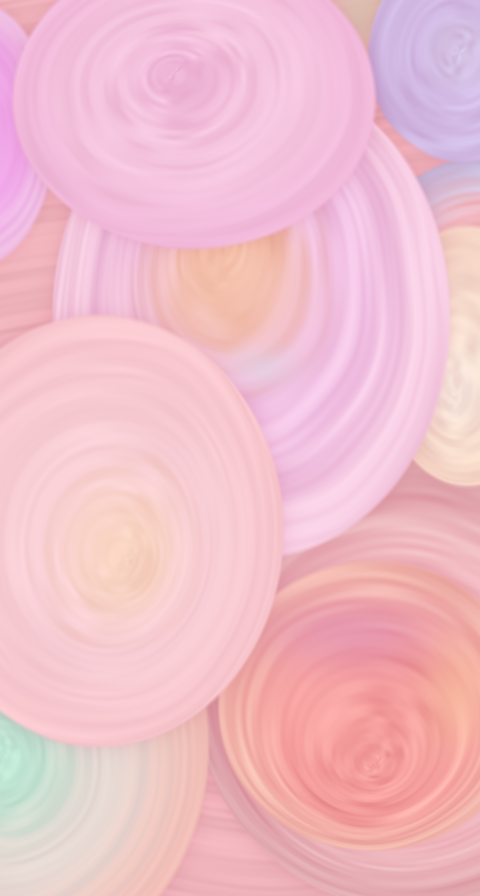
Reproduce this background procedurally as a Shadertoy shader.

```glsl
// Overlapping pastel discs of swirled, brushed paint in pink, lilac, peach and cream.

const vec2 CANVAS = vec2(4.10, 7.68); // design units, y pointing down

float hash(vec2 p) {
    p = fract(p * vec2(0.1031, 0.1137));
    p += dot(p, p.yx + 33.33);
    return fract((p.x + p.y) * p.x * 7.31);
}

float noise(vec2 p) {
    vec2 cell = floor(p), f = fract(p);
    f = f * f * (3.0 - 2.0 * f);
    return mix(mix(hash(cell), hash(cell + vec2(1, 0)), f.x),
               mix(hash(cell + vec2(0, 1)), hash(cell + vec2(1, 1)), f.x), f.y);
}

// Bristle marks: fine across the stroke, long along it
float bristles(float across, float along, float seed) {
    float fine = noise(vec2(across * 27.0, along * 2.2 + seed)) - 0.5;
    float medium = noise(vec2(across * 13.0 + 40.0, along * 1.6 + seed)) - 0.5;
    float broad = noise(vec2(across * 5.0 + 90.0, along + seed)) - 0.5;
    return fine * 0.55 + medium * 0.5 + broad * 0.35;
}

// Nested ellipses whose centres drift from the core to the disc centre
float ringLevel(vec2 p, vec2 centre, vec2 radius, vec2 core) {
    float level = 1.0;
    for (int i = 0; i < 9; i++) {
        vec2 ringCentre = mix(core, centre, min(level, 1.0));
        level = mix(level, length((p - ringCentre) / radius), 0.75);
    }
    return level;
}

// One disc of paint laid over the colour below
vec3 swirl(vec3 under, vec2 p, vec2 centre, vec2 radius, vec2 core,
           vec3 inner, vec3 middle, vec3 outer, float relief, float seed) {
    float level = ringLevel(p, centre, radius, core);
    float size = min(radius.x, radius.y);
    vec2 ray = (p - mix(core, centre, min(level, 1.0))) / radius;
    vec2 direction = ray / max(length(ray), 0.001);
    float wobble = 0.10 * (noise(p * 1.3 + seed) - 0.5);
    float across = level * size + wobble + 0.025 * direction.x;
    float mark = bristles(across, direction.x + 0.6 * direction.y, seed);

    // Gradient from core to rim, streaked by the bristles
    float tone = clamp(level + mark * 0.22, 0.0, 1.0);
    vec3 paint = mix(inner, middle, smoothstep(0.08, 0.55, tone));
    paint = mix(paint, outer, smoothstep(0.55, 1.0, tone));
    paint += mark * relief * vec3(0.55, 1.0, 0.85);

    // Soft shadow, then the smooth edge
    float outside = max(level - 1.0, 0.0) * size;
    under *= 1.0 - vec3(0.03, 0.08, 0.06) * exp(-outside * 14.0);
    float edge = (level - 1.0) * size + mark * 0.02;
    float soft = 0.012 + CANVAS.y / iResolution.y;
    return mix(under, paint, 1.0 - smoothstep(-soft, soft, edge));
}

// A soft patch of tint
vec3 blush(vec3 base, vec2 p, vec2 centre, vec2 radius, vec3 tint, float amount) {
    vec2 q = (p - centre) / radius;
    return mix(base, tint, amount * exp(-dot(q, q)));
}

void mainImage(out vec4 fragColor, in vec2 fragCoord) {
    vec2 uv = fragCoord / iResolution.xy;
    vec2 p = vec2(uv.x, 1.0 - uv.y) * CANVAS;

    vec3 rose = vec3(0.95, 0.72, 0.75), peach = vec3(0.96, 0.77, 0.70);
    vec3 lilac = vec3(0.94, 0.74, 0.89), petal = vec3(0.97, 0.80, 0.83);
    vec3 cream = vec3(0.97, 0.87, 0.81), lavender = vec3(0.82, 0.72, 0.89);
    vec3 mint = vec3(0.75, 0.90, 0.83), coral = vec3(0.96, 0.62, 0.62);
    vec3 orchid = vec3(0.94, 0.65, 0.91), dusty = vec3(0.89, 0.68, 0.70);

    // Ground and upper corners
    vec3 col = rose + 0.08 * bristles(p.y + 0.1 * sin(p.x * 2.0), p.x * 0.4, 3.0);
    col = blush(col, p, vec2(3.1, 0.1), vec2(0.35, 0.5), vec3(0.86, 0.76, 0.69), 0.9);
    col = swirl(col, p, vec2(-0.25, 1.15), vec2(0.72, 1.15), vec2(-0.2, 1.1),
                orchid, orchid, lilac, 0.07, 5.0);
    col = swirl(col, p, vec2(4.1, 2.25), vec2(0.9, 0.9), vec2(4.2, 2.4),
                rose, rose, vec3(0.79, 0.74, 0.87), 0.14, 9.0);
    col = swirl(col, p, vec2(3.95, 0.47), vec2(0.80, 0.92), vec2(3.92, 0.45),
                vec3(0.84, 0.77, 0.90), lavender, vec3(0.81, 0.71, 0.88), 0.12, 13.0);

    // Lower right arcs, cream rosette and coral whorl
    col = swirl(col, p, vec2(3.5, 5.85), vec2(1.85, 1.95), vec2(3.3, 6.3),
                coral, rose, dusty, 0.18, 17.0);
    col = swirl(col, p, vec2(4.0, 3.05), vec2(0.78, 1.12), vec2(3.86, 3.4),
                vec3(0.97, 0.90, 0.86), cream, vec3(0.96, 0.83, 0.77), 0.14, 21.0);
    col = swirl(col, p, vec2(3.18, 6.05), vec2(1.32, 1.24), vec2(3.22, 6.57),
                coral, coral, vec3(0.95, 0.72, 0.68), 0.16, 25.0);
    col = blush(col, p, vec2(3.0, 5.42), vec2(0.75, 0.30), vec3(0.86, 0.54, 0.70), 0.6);
    col = blush(col, p, vec2(3.9, 5.95), vec2(0.28, 0.5), vec3(0.97, 0.76, 0.62), 0.6);

    // Lower left bands around mint
    col = swirl(col, p, vec2(0.0, 6.4), vec2(1.78, 2.0), vec2(0.0, 6.5),
                mint, vec3(0.90, 0.84, 0.82), vec3(0.95, 0.75, 0.72), 0.10, 29.0);

    // Large lilac sweep with a peach heart
    col = swirl(col, p, vec2(2.15, 2.7), vec2(1.7, 2.1), vec2(1.9, 2.05),
                vec3(0.95, 0.73, 0.62), lilac, vec3(0.95, 0.77, 0.86), 0.15, 33.0);
    col = blush(col, p, vec2(1.8, 2.55), vec2(0.75, 0.65), peach, 0.65);
    col = blush(col, p, vec2(2.25, 3.15), vec2(0.28, 0.16), vec3(0.88, 0.82, 0.89), 0.65);

    // Two foremost discs
    col = swirl(col, p, vec2(1.66, 0.85), vec2(1.55, 1.28), vec2(1.5, 0.62),
                vec3(0.93, 0.70, 0.83), vec3(0.96, 0.77, 0.87), vec3(0.95, 0.73, 0.86), 0.09, 37.0);
    col = swirl(col, p, vec2(0.85, 4.55), vec2(1.57, 1.85), vec2(1.1, 4.8),
                vec3(0.97, 0.82, 0.75), petal, vec3(0.97, 0.77, 0.80), 0.08, 41.0);

    fragColor = vec4(clamp(col, 0.0, 1.0), 1.0);
}
```
